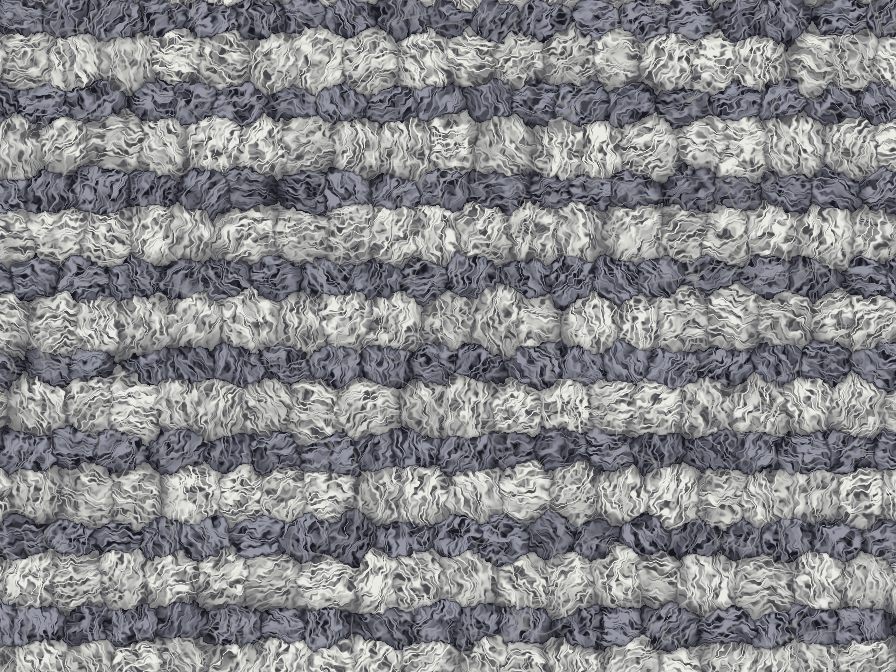
Write a WebGL 2 fragment shader that draws this texture.

```glsl
#version 300 es
precision highp float;
precision highp int;

uniform vec2 u_resolution;
out vec4 outColor;

const float ROW_STEP = 0.0646;   // light and dark rows alternate
const float TUFT_STEP = 0.0725;
const vec3 LIGHT_SHADOW = vec3(0.25, 0.25, 0.27);
const vec3 LIGHT_WOOL = vec3(0.86, 0.86, 0.84);
const vec3 DARK_SHADOW = vec3(0.07, 0.07, 0.10);
const vec3 DARK_WOOL = vec3(0.54, 0.55, 0.60);

struct Tuft {
  vec2 local;    // offset from the tuft centre
  float body;    // 1 at the centre, 0 on the rim
  float lead;    // height above the next tuft
  float light;   // 1 for light wool, 0 for dark
  vec2 id;
};

vec2 hash2(vec2 cell) {
  uvec2 v = uvec2(ivec2(cell)) * 1664525u + 1013904223u;
  v.x += v.y * 1664525u;
  v.y += v.x * 1664525u;
  v ^= v >> 16u;
  v.x += v.y * 1664525u;
  v.y += v.x * 1664525u;
  v ^= v >> 16u;
  return vec2(v & 65535u) / 65535.0;
}

float cornerSlope(vec2 cell, vec2 offset) {
  float angle = 6.2832 * hash2(cell).x;
  return dot(vec2(cos(angle), sin(angle)), offset);
}

float gradientNoise(vec2 p) {
  vec2 i = floor(p), f = p - i;
  vec2 u = f * f * f * (f * (f * 6.0 - 15.0) + 10.0);
  vec2 e = vec2(1.0, 0.0);
  float low = mix(cornerSlope(i, f), cornerSlope(i + e, f - e), u.x);
  float high = mix(cornerSlope(i + e.yx, f - e.yx), cornerSlope(i + 1.0, f - 1.0), u.x);
  return mix(low, high, u.y);
}

vec2 noise2(vec2 p) {
  return vec2(gradientNoise(p), gradientNoise(p + vec2(37.3, 91.7)));
}

vec2 rotate(vec2 p, float angle) {
  float c = cos(angle), s = sin(angle);
  return vec2(c * p.x - s * p.y, s * p.x + c * p.y);
}

// Highest tuft among the neighbouring rows and columns
Tuft findTuft(vec2 p) {
  Tuft best = Tuft(vec2(0.0), 0.0, 0.0, 0.0, vec2(0.0));
  float top = -9.0, second = -9.0;
  float baseRow = floor(p.y / ROW_STEP + 0.5);
  for (float dr = -1.0; dr <= 1.0; dr++) {
    float row = baseRow + dr;
    float light = 1.0 - mod(row + 2.0, 2.0);
    float shift = hash2(vec2(row, 71.0)).x;
    float wave = 0.012 * gradientNoise(vec2(p.x * 3.5, row * 5.37));
    float baseCol = floor(p.x / TUFT_STEP + shift);
    for (float dc = -1.0; dc <= 1.0; dc++) {
      vec2 id = vec2(baseCol + dc, row);
      vec2 jitter = hash2(id + 17.0) - 0.5;
      vec2 size = 0.86 + 0.32 * hash2(id + 143.0);
      vec2 centre = vec2((id.x + 0.5 - shift + 0.42 * jitter.x) * TUFT_STEP,
                         row * ROW_STEP + 0.005 + wave + 0.012 * jitter.y);
      vec2 radius = mix(vec2(0.043, 0.038), vec2(0.044, 0.044), light) * size;
      vec2 q = (p - centre) / radius;
      float body = 1.0 - dot(q, q);
      float height = body + 0.3 * light;
      if (height > top) {
        second = top;
        top = height;
        best = Tuft(p - centre, body, 0.0, light, id);
      } else second = max(second, height);
    }
  }
  best.lead = top - second;
  return best;
}

// Thin curve along the zero line of a noise field
float strand(float field, float width, float blur) {
  return 1.0 - smoothstep(width - blur, width + blur, abs(field));
}

// Crossing layers of bent yarn, brighter toward the surface
float yarn(vec2 local, vec2 id, float pixel) {
  float tone = 0.08;
  float blur = max(0.12, 85.0 * pixel);
  for (float layer = 0.0; layer < 3.0; layer++) {
    vec2 pick = hash2(id + 31.0 * layer + 5.0);
    vec2 q = rotate(local, (pick.x - 0.5) * 2.6 + layer * 1.1);
    q += 0.009 * noise2(local * 48.0 + id * 7.3 + layer * 19.0);
    q.y += (pick.y - 0.5) * 18.0 * q.x * q.x;
    vec2 seed = 50.0 * pick + id * 3.7;
    float thread = strand(gradientNoise(q * vec2(26.0, 125.0) + seed), 0.15, blur);
    float shine = 0.45 + 0.23 * layer + 0.45 * gradientNoise(q * vec2(30.0, 90.0) - seed);
    tone = mix(tone * 0.85, shine, thread);
  }
  return tone;
}

void main() {
  float pixel = 1.0 / u_resolution.y;
  vec2 p = gl_FragCoord.xy * pixel;

  // Frayed tuft outlines
  vec2 frayed = p + 0.009 * noise2(p * 42.0) + 0.005 * noise2(p * 115.0);
  Tuft tuft = findTuft(frayed);

  // Rounded shading, creases and yarn
  float crease = smoothstep(-0.05, 0.32, tuft.lead);
  float roundness = smoothstep(-0.35, 0.65, tuft.body);
  float shade = mix(0.45, 1.0, roundness) * mix(mix(0.4, 0.6, tuft.light), 1.0, crease);
  shade *= 0.9 + 0.25 * hash2(tuft.id + 211.0).x + 3.0 * tuft.local.y;
  float tone = clamp(1.1 * shade * yarn(tuft.local, tuft.id, pixel), 0.0, 1.1);
  vec3 wool = mix(mix(DARK_SHADOW, DARK_WOOL, tone),
                  mix(LIGHT_SHADOW, LIGHT_WOOL, tone), tuft.light);

  // Loose hairs lying across the rows
  for (float i = 0.0; i < 3.0; i++) {
    vec2 q = rotate(p, i * 1.3) + 0.012 * noise2(p * 22.0 + i * 13.0);
    float hair = strand(gradientNoise(q * 17.0 + i * 41.0), 0.018, max(0.012, 13.0 * pixel));
    float present = smoothstep(0.02, 0.2, gradientNoise(p * 9.0 + i * 29.0));
    wool = mix(wool, LIGHT_WOOL * mix(0.72, 0.95, tuft.light), 0.55 * hair * present);
  }
  outColor = vec4(wool, 1.0);
}
```
